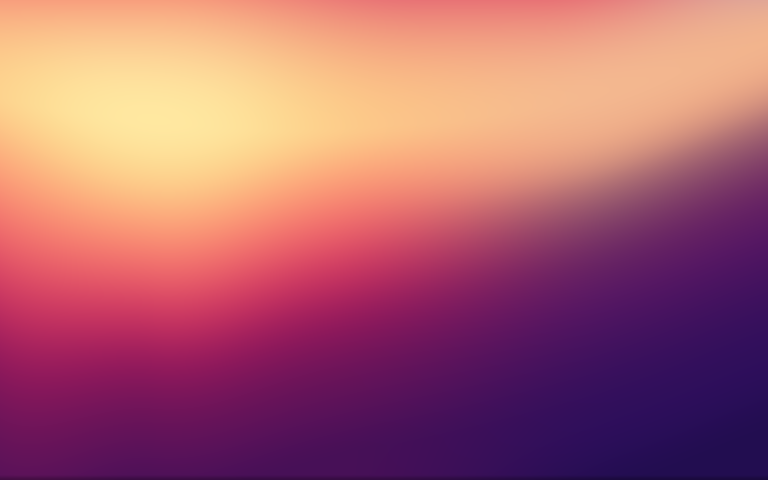
Give the GLSL for this background, as a Shadertoy shader.

```glsl
// A soft sunset blur: a pale yellow band of light arcs across the upper canvas.
// Colour follows the depth below that arc through two smooth ramps, a warm one
// on the left and a dusky one on the right; above it the light fades to rose.

#define GLOW_X 0.20        // brightest point along the arc
#define GLOW_WIDTH 0.18    // spread of the bright point
#define GLOW_FALLOFF 1.3   // ramp steps lost away from it
#define CREST_SOFTNESS 0.03
#define DUSK_START 0.42    // where the dusky ramp fades in
#define DUSK_END 0.82
#define EDGE_SHADE 0.75    // thin shade along the bottom

const int LAST = 8;

const vec3 WARM[9] = vec3[9](
    vec3(1.00, 0.92, 0.64), vec3(0.99, 0.83, 0.55), vec3(0.99, 0.63, 0.47),
    vec3(0.94, 0.41, 0.42), vec3(0.80, 0.21, 0.38), vec3(0.59, 0.10, 0.36),
    vec3(0.44, 0.08, 0.35), vec3(0.35, 0.07, 0.35), vec3(0.27, 0.06, 0.34));

const vec3 DUSK[9] = vec3[9](
    vec3(0.96, 0.73, 0.57), vec3(0.92, 0.65, 0.52), vec3(0.59, 0.35, 0.43),
    vec3(0.43, 0.16, 0.39), vec3(0.34, 0.09, 0.39), vec3(0.26, 0.07, 0.37),
    vec3(0.20, 0.06, 0.36), vec3(0.17, 0.055, 0.355), vec3(0.13, 0.05, 0.31));

// Quadratic B-spline through the ramp, free of visible creases
vec3 ramp(vec3 stops[9], float t) {
    t = clamp(t, 0.0, float(LAST));
    int i = int(floor(t + 0.5));
    float f = t - float(i);
    vec3 before = stops[max(i - 1, 0)];
    vec3 after = stops[min(i + 1, LAST)];
    return before * 0.5 * (0.5 - f) * (0.5 - f)
         + stops[i] * (0.75 - f * f)
         + after * 0.5 * (0.5 + f) * (0.5 + f);
}

// Colours along the top edge
vec3 skyColor(float x) {
    const vec3 coral = vec3(0.97, 0.62, 0.49);
    const vec3 rose = vec3(0.91, 0.45, 0.46);
    const vec3 sand = vec3(0.88, 0.65, 0.59);
    vec3 color = mix(coral, rose, smoothstep(0.2, 0.55, x));
    return mix(color, sand, smoothstep(0.7, 1.0, x));
}

void mainImage(out vec4 fragColor, in vec2 fragCoord) {
    vec2 uv = fragCoord / iResolution.xy;
    float x = uv.x;

    // Arc of light, and signed depth below it
    float crest = 0.20 + 0.35 * x - 0.46 * x * x;
    float offset = 1.0 - uv.y - crest;
    float below = max(offset, 0.0);
    float depth = below * below / (below + CREST_SOFTNESS);

    // Warm side, brightest around the glow
    float away = (x - GLOW_X) / GLOW_WIDTH;
    float dimming = GLOW_FALLOFF * (1.0 - exp(-away * away));
    float slope = mix(8.0, 10.6, smoothstep(0.0, 0.2, x));
    vec3 warm = ramp(WARM, dimming + slope * depth);

    // Dusky side
    float duskShift = 0.3 * smoothstep(0.75, 1.0, x);
    vec3 dusk = ramp(DUSK, duskShift + 10.0 * depth);
    vec3 color = mix(warm, dusk, smoothstep(DUSK_START, DUSK_END, x));

    // Fade above the arc
    float rise = clamp(-offset / crest, 0.0, 1.0);
    color = mix(color, skyColor(x), rise * rise);

    // Bottom edge
    color *= mix(EDGE_SHADE, 1.0, smoothstep(0.0, 0.012, uv.y));
    fragColor = vec4(color, 1.0);
}
```
